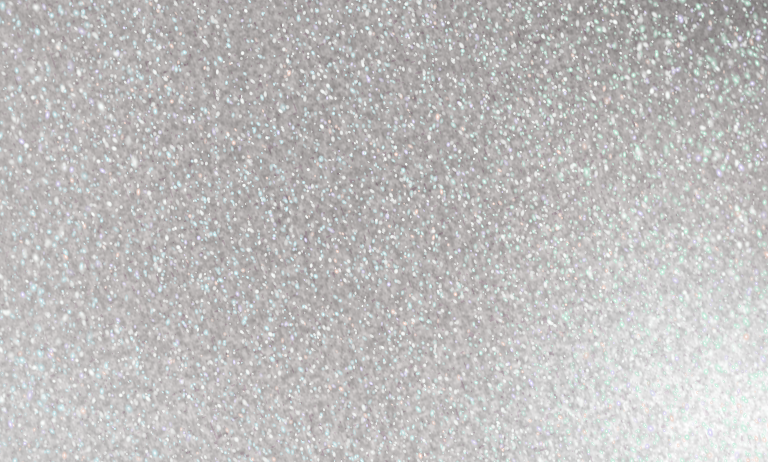
Write a Shadertoy shader that draws this texture.

```glsl
#define GRAIN_SCALE 135.0
#define GRAIN_DEPTH 0.25
#define FINE_FLAKES 100.0
#define MID_FLAKES 62.0
#define SOFT_FLAKES 42.0
#define FLAKE_LEAN 0.35
#define BASE_LEVEL 0.665

vec3 hash3(vec2 p) {
    vec3 q = fract(p.xyx * vec3(0.1031, 0.1030, 0.0973));
    q += dot(q, q.yxz + 33.33);
    return fract((q.xxy + q.yzz) * q.zyx);
}

float valueNoise(vec2 p) {
    vec2 cell = floor(p), f = fract(p);
    f = f * f * (3.0 - 2.0 * f);
    float low = mix(hash3(cell).x, hash3(cell + vec2(1, 0)).x, f.x);
    float high = mix(hash3(cell + vec2(0, 1)).x, hash3(cell + vec2(1, 1)).x, f.x);
    return mix(low, high, f.y);
}

mat2 rotation(float angle) {
    float c = cos(angle), s = sin(angle);
    return mat2(c, s, -s, c);
}

// Soft round pool of light or shade
float pool(vec2 uv, vec2 center, vec2 size) {
    vec2 d = (uv - center) / size;
    return exp(-dot(d, d));
}

vec3 flakeTint(float pick, float side) {
    vec3 white = vec3(0.96, 0.98, 0.97);
    vec3 mint = vec3(0.77, 0.95, 0.87);
    vec3 aqua = vec3(0.78, 0.93, 0.95);
    vec3 lilac = vec3(0.86, 0.83, 0.98);
    vec3 peach = vec3(0.97, 0.84, 0.79);
    if (pick < 0.40) return white;
    if (pick < 0.84) return mix(aqua, mint, side);
    return pick < 0.94 ? lilac : peach;
}

// Scattered leaning flakes: rgb is the tint with a bright core, a the coverage
vec4 flakes(vec2 p, float scale, float share, float radius, float blur, float side) {
    vec2 cell = floor(p * scale), f = fract(p * scale);
    vec4 result = vec4(1, 1, 1, 0);
    for (int y = -1; y <= 1; y++)
    for (int x = -1; x <= 1; x++) {
        vec2 offset = vec2(x, y);
        vec2 id = cell + offset + scale * 3.0;
        vec3 place = hash3(id), look = hash3(id + 71.7);
        if (place.z > share) continue;
        vec2 d = rotation(-FLAKE_LEAN + (look.z - 0.5) * 1.2) * (f - offset - place.xy);
        d.y *= mix(0.5, 0.95, look.x);
        float size = radius * mix(0.6, 1.3, look.y);
        float reach = length(d);
        float cover = 1.0 - smoothstep(size * (1.0 - blur), size * (1.0 + blur), reach);
        cover *= mix(0.5, 1.0, fract(look.x * 7.3));
        vec3 tint = flakeTint(fract(look.y * 13.7), side);
        tint = mix(vec3(1.0), tint, smoothstep(0.1, 0.75, reach / size));
        if (cover > result.a) result = vec4(tint, cover);
    }
    return result;
}

void mainImage(out vec4 fragColor, in vec2 fragCoord) {
    vec2 uv = fragCoord / iResolution.xy;
    vec2 p = fragCoord / iResolution.y;

    // Broad lighting: glow at lower right, haze at left, shade at upper right
    float glow = pool(uv, vec2(0.98, 0.06), vec2(0.33, 0.32));
    float level = BASE_LEVEL + 0.25 * glow;
    level += 0.07 * pool(uv, vec2(0.86, 0.48), vec2(0.20, 0.30));
    level += 0.11 * pool(uv, vec2(0.0, 0.0), vec2(0.60, 0.32));
    level += 0.06 * pool(uv, vec2(0.0, 0.55), vec2(0.25, 0.5));
    level -= 0.12 * pool(uv, vec2(1.0, 1.03), vec2(0.26, 0.20));
    vec3 warmth = mix(vec3(1.015, 0.993, 0.988), vec3(1.0), smoothstep(0.70, 0.85, level));
    vec3 color = level * warmth;

    // Fine leaning grain with sparse mauve specks
    vec2 g = rotation(-FLAKE_LEAN) * p * GRAIN_SCALE * vec2(1.0, 0.75);
    float grain = 0.55 * valueNoise(g) + 0.45 * valueNoise(g * 1.9 + 19.0) - 0.5;
    float edge = smoothstep(0.2, 0.55, abs(uv.x - 0.48));
    color += grain * GRAIN_DEPTH * mix(1.0, 0.75, edge);
    float speck = smoothstep(0.80, 0.97, valueNoise(g * 1.15 + 57.0));
    color -= speck * vec3(0.06, 0.10, 0.07) * mix(1.0, 0.6, edge);

    // Sparkles: crisp in the middle, larger and softer towards the sides
    float side = smoothstep(0.4, 0.8, uv.x);
    float patches = mix(0.7, 1.2, valueNoise(p * 7.0 + 4.0)) + 0.3 * side;
    float blur = mix(0.45, 0.65, edge);
    vec4 fine = flakes(p, FINE_FLAKES, 0.34 * patches, 0.27, blur, side);
    vec4 mid = flakes(p + 3.1, MID_FLAKES, 0.30 * patches, mix(0.20, 0.25, edge), blur, side);
    vec4 soft = flakes(p + 7.7, SOFT_FLAKES, 0.28 * edge * patches, 0.20, 0.75, side);
    color = mix(color, fine.rgb, fine.a * mix(0.85, 0.7, edge));
    color = mix(color, mid.rgb, mid.a);
    color = mix(color, soft.rgb, soft.a * 0.92);

    fragColor = vec4(clamp(color, 0.0, 1.0), 1.0);
}
```
